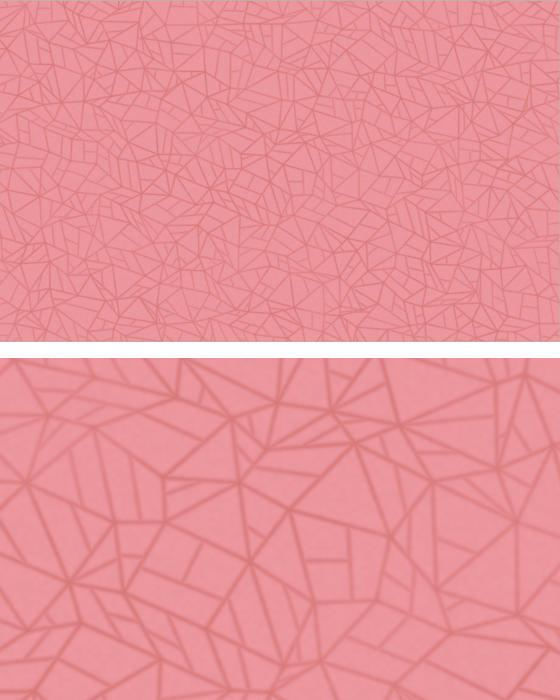
Top, the full canvas; bottom, a detail of the centre.
Write a WebGL 2 fragment shader that draws this pattern.

```glsl
#version 300 es
precision highp float;
// Pink sheet covered by an irregular net of thin red lines: jittered triangles and quads cut by chords.

#define ROWS 14.0           // mesh spacings per canvas height
#define JITTER 0.74         // full random shift of a node, in spacings
#define TILT 0.32           // rotation of the mesh, radians
#define QUAD_SHARE 0.42     // share of cells without a diagonal
#define CHORD_SHARE 0.58    // share of triangles cut by a chord
#define LINE_WIDTH 0.0027   // soft half width, in canvas heights
#define LINE_STRENGTH 0.36
#define NODE_STRENGTH 0.20
#define GRAIN 0.016
#define PAPER vec3(0.924, 0.586, 0.615)
#define INK vec3(0.780, 0.370, 0.350)
#define RIM vec3(0.750, 0.700, 0.670)

uniform vec2 u_resolution;
out vec4 fragColor;

const float ROW_STEP = 0.87;   // row height of a triangular lattice
const float BORDER = 0.0034;   // rim thickness, in canvas heights

float hash(vec2 p) {
    return fract(sin(dot(p, vec2(127.1, 311.7))) * 43758.5453);
}

float valueNoise(vec2 p) {
    vec2 i = floor(p), f = fract(p);
    f = f * f * (3.0 - 2.0 * f);
    return mix(mix(hash(i), hash(i + vec2(1, 0)), f.x),
               mix(hash(i + vec2(0, 1)), hash(i + vec2(1, 1)), f.x), f.y);
}

// Node of a staggered lattice, shifted at random
vec2 meshNode(vec2 id) {
    vec2 shift = vec2(hash(id), hash(id + 57.3)) - 0.5;
    return vec2(id.x + 0.5 * mod(id.y, 2.0), id.y * ROW_STEP) + JITTER * shift;
}

float softLine(vec2 p, vec2 a, vec2 b, float width) {
    vec2 ap = p - a, ab = b - a;
    vec2 gap = ap - ab * clamp(dot(ap, ab) / dot(ab, ab), 0.0, 1.0);
    return exp(-dot(gap, gap) / (width * width));
}

// Cuts triangle abc at random: from the apex b, or across two sides
float triangleCut(vec2 p, vec2 a, vec2 b, vec2 c, vec2 seed, float width) {
    if (hash(seed) > CHORD_SHARE) return 0.0;
    float s = mix(0.35, 0.65, hash(seed + 3.7));
    float t = mix(0.35, 0.65, hash(seed + 8.1));
    float kind = hash(seed + 14.9);
    if (kind < 0.2) return softLine(p, b, mix(a, c, s), width);
    if (kind < 0.6) return softLine(p, mix(b, a, s), mix(b, c, t), width);
    return softLine(p, mix(a, b, s), mix(a, c, t), width);
}

// Splits quad abcd across, then joins the split to a third side
float quadCut(vec2 p, vec2 a, vec2 b, vec2 c, vec2 d, vec2 seed, float width) {
    vec2 low = mix(a, b, mix(0.35, 0.65, hash(seed + 5.2)));
    vec2 high = mix(d, c, mix(0.35, 0.65, hash(seed + 9.6)));
    float cut = softLine(p, low, high, width);
    if (hash(seed + 2.4) < 0.7) {
        vec2 side = hash(seed + 6.8) < 0.5 ? mix(a, d, 0.45) : mix(b, c, 0.55);
        vec2 joint = mix(low, high, mix(0.35, 0.65, hash(seed + 11.5)));
        cut = max(cut, softLine(p, joint, side, width));
    }
    return cut;
}

// Returns line coverage in x and node coverage in y
vec2 mesh(vec2 p, float width) {
    vec2 home = floor(p / vec2(1.0, ROW_STEP));
    vec2 cover = vec2(0.0);
    for (int j = -1; j <= 1; j++) {
        for (int i = -2; i <= 1; i++) {
            vec2 id = home + vec2(i, j);
            vec2 a = meshNode(id), b = meshNode(id + vec2(1, 0));
            vec2 c = meshNode(id + vec2(1, 1)), d = meshNode(id + vec2(0, 1));
            float edges = max(softLine(p, a, b, width), softLine(p, a, d, width));
            vec2 toNode = p - a;
            cover.y = max(cover.y, exp(-dot(toNode, toNode) / (2.5 * width * width)));

            // Relabel so that a-c is the shorter diagonal
            if (distance(b, d) < distance(a, c)) {
                vec2 first = a;
                a = b; b = c; c = d; d = first;
            }
            float cuts;
            if (hash(id + 33.1) < QUAD_SHARE) {
                cuts = quadCut(p, a, b, c, d, id + 45.7, width);
            } else {
                edges = max(edges, softLine(p, a, c, width));
                cuts = max(triangleCut(p, a, b, c, id + 21.3, width),
                           triangleCut(p, a, d, c, id + 76.9, width));
            }
            cover.x = max(cover.x, max(edges, 0.88 * cuts));
        }
    }
    return cover;
}

void main() {
    vec2 uv = gl_FragCoord.xy / u_resolution.y;
    float pixel = 1.0 / u_resolution.y;
    // Paper with a fine grain
    vec3 color = PAPER + GRAIN * (valueNoise(uv * 210.0) - 0.5);
    // Line net, a little darker where lines meet
    mat2 turn = mat2(cos(TILT), sin(TILT), -sin(TILT), cos(TILT));
    vec2 net = mesh(turn * uv * ROWS + 40.0, max(LINE_WIDTH, 0.7 * pixel) * ROWS);
    float fade = mix(0.75, 1.25, valueNoise(uv * 14.0));
    color = mix(color, INK, LINE_STRENGTH * fade * net.x);
    color = mix(color, INK, NODE_STRENGTH * net.y);
    // Pale rim: clear along the top, faint at the right and bottom
    vec3 inset = vec3(1.0 - uv.y, u_resolution.x * pixel - uv.x, uv.y);
    vec3 rim = 1.0 - smoothstep(BORDER - 0.5 * pixel, BORDER + 0.5 * pixel, inset);
    color = mix(color, RIM, max(0.9 * rim.x, 0.5 * max(rim.y, rim.z)));
    fragColor = vec4(color, 1.0);
}
```
